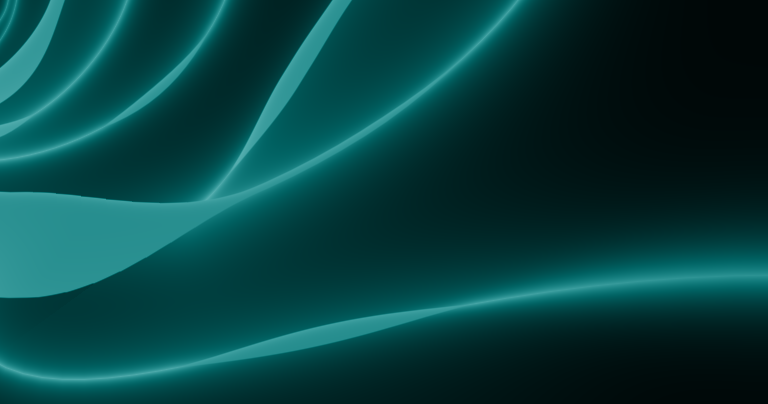
This background is drawn by a Shadertoy shader. Its source:

```glsl
// Glowing teal ribbons sweeping in arcs across a dark background.

vec2 bezier(vec2 a, vec2 b, vec2 c, vec2 d, float t) {
    float s = 1.0 - t;
    return s*s*s*a + 3.0*s*s*t*b + 3.0*s*t*t*c + t*t*t*d;
}

// Signed distance to a curve (positive on its upper left) and the nearest point.
vec3 nearest(vec2 p, vec2 a, vec2 b, vec2 c, vec2 d) {
    const int STEPS = 30;
    vec3 best = vec3(1e3, 0.0, 0.0);
    vec2 start = bezier(a, b, c, d, -0.2);
    for (int i = 1; i <= STEPS; i++) {
        vec2 end = bezier(a, b, c, d, mix(-0.2, 1.1, float(i) / float(STEPS)));
        vec2 along = end - start, rel = p - start;
        vec2 foot = start + along * clamp(dot(rel, along) / dot(along, along), 0.0, 1.0);
        float dist = length(p - foot);
        if (dist < abs(best.x)) {
            float side = along.x * rel.y - along.y * rel.x;
            best = vec3(side < 0.0 ? -dist : dist, foot);
        }
        start = end;
    }
    return best;
}

// Adds a halo, a bright core where the ribbon is thin, then the lit ribbon face.
// reach holds the halo falloff above and below the curve.
void ribbon(inout float light, float d, float halfWidth, float halo, vec2 reach, float core) {
    float dist = abs(d);
    float glow = halo * exp(-dist / (d > 0.0 ? reach.x : reach.y));
    glow += 0.28 * exp(-dist / core) * exp(-halfWidth / 0.02);
    light += glow * (1.0 - light);

    float pixel = 1.0 / iResolution.y;
    float face = 0.55 + 0.09 * exp(-max(halfWidth - d, 0.0) / 0.012);
    float cover = smoothstep(-pixel, pixel, halfWidth - dist);
    cover *= smoothstep(0.0, 0.004, halfWidth);
    light = mix(light, face, cover);
}

void mainImage(out vec4 fragColor, in vec2 fragCoord) {
    vec2 p = fragCoord / iResolution.y;
    p.x *= 1.9 * iResolution.y / iResolution.x;

    // Dark backdrop, fading to black at the right
    float light = mix(0.10, 0.025, smoothstep(0.7, 1.8, p.x));
    vec3 n;
    float w;

    // Small nested arcs in the upper left corner
    for (int i = 0; i < 2; i++) {
        float k = 1.0 - 0.5 * float(i);
        vec2 corner = vec2(0.0, 1.0);
        n = nearest(p, corner + k * vec2(0.0, -0.10), corner + k * vec2(0.02, -0.07),
                    corner + k * vec2(0.035, -0.04), corner + k * vec2(0.043, 0.01));
        ribbon(light, n.x, 0.0, 0.16, vec2(0.03), 0.006);
    }

    // Broad inner arc
    n = nearest(p, vec2(0.0, 0.787), vec2(0.06, 0.83), vec2(0.11, 0.90), vec2(0.146, 1.01));
    w = mix(0.036, 0.017, smoothstep(0.78, 1.0, n.z));
    ribbon(light, n.x, w, 0.20, vec2(0.05, 0.06), 0.01);

    // Second arc, opening at the left edge
    n = nearest(p, vec2(0.0, 0.676), vec2(0.13, 0.72), vec2(0.27, 0.86), vec2(0.318, 1.01));
    w = 0.015 * (1.0 - smoothstep(-0.02, 0.11, n.y));
    ribbon(light, n.x, w, 0.30, vec2(0.09, 0.045), 0.012);

    // Third arc with a slender twist
    n = nearest(p, vec2(0.0, 0.604), vec2(0.24, 0.63), vec2(0.48, 0.80), vec2(0.56, 1.01));
    w = 0.012 * sin(3.1416 * clamp((n.y - 0.25) / 0.27, 0.0, 1.0));
    ribbon(light, n.x, w, 0.30, vec2(0.07, 0.045), 0.012);

    // Upright blade
    n = nearest(p, vec2(0.52, 0.515), vec2(0.62, 0.62), vec2(0.71, 0.80), vec2(0.85, 1.005));
    w = 0.024 * smoothstep(0.53, 0.80, n.z) - 0.004 * smoothstep(0.85, 1.0, n.z);
    ribbon(light, n.x, w, 0.24, vec2(0.04, 0.13), 0.012);

    // Large sweep: a wide sheet that narrows into a long arc
    n = nearest(p, vec2(0.0, 0.394), vec2(0.48, 0.376), vec2(1.04, 0.69), vec2(1.29, 1.01));
    w = 0.123 * (1.0 - smoothstep(0.06, 0.64, n.y));
    w += 0.008 * (1.0 - smoothstep(0.9, 1.22, n.y));
    ribbon(light, n.x, w, 0.33, vec2(0.12, 0.085), 0.014);

    // Lower wave, twisting once and spreading into a soft beam
    n = nearest(p, vec2(0.0, 0.097), vec2(0.3, -0.055), vec2(0.95, 0.313), vec2(1.9, 0.319));
    w = 0.0235 * pow(sin(3.1416 * clamp((n.y - 0.42) / 0.76, 0.0, 1.0)), 1.3);
    float spread = smoothstep(1.1, 1.9, n.y);
    ribbon(light, n.x, w, mix(0.34, 0.28, spread), vec2(0.12, 0.075),
           mix(0.014, 0.075, spread));

    // Teal ramp: red enters only in the brightest parts
    light = min(light, 0.68);
    float red = 1.9 * pow(max(light - 0.37, 0.0), 1.5);
    fragColor = vec4(red, light, light * 1.005, 1.0);
}
```
